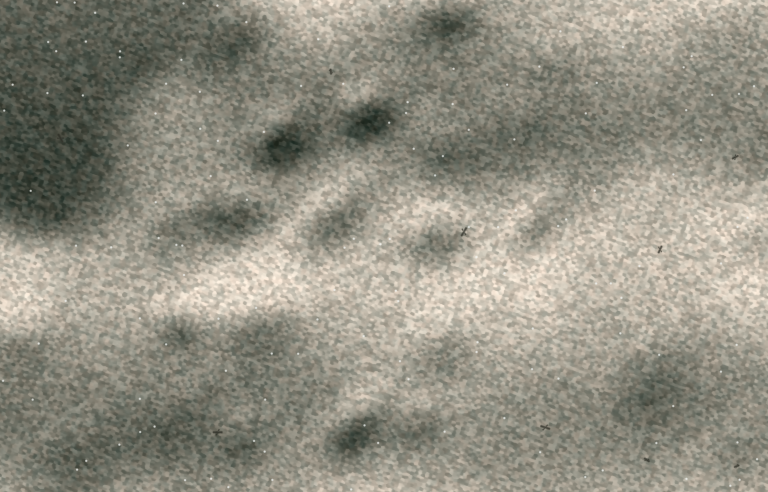
Reproduce this texture procedurally as a WebGL 2 fragment shader.

```glsl
#version 300 es
precision highp float;
// Rippled sand in low raking light: broad bands of light and shade from layered
// sines, scattered hollows with lit crests from a jittered grid, and fine grains
// from smooth cellular noise, with rare glints and dark bits of debris on top.

#define SHADE_COLOR vec3(0.29, 0.31, 0.27)
#define LIGHT_COLOR vec3(0.84, 0.80, 0.74)
#define BASE_TONE 0.66
#define BAND_CONTRAST 0.25
#define BAND_PERIOD 0.62
#define HOLLOW_CELL 0.20
#define HOLLOW_DEPTH 0.66
#define CREST_LIGHT 0.40
#define GRAIN_DENSITY 150.0
#define GRAIN_CONTRAST 0.54
#define GLINT_SHARE 0.030
#define DEBRIS_SHARE 0.16

uniform vec2 u_resolution;
out vec4 outColor;

vec3 hash3(vec2 p) {
    vec3 q = fract(p.xyx * vec3(0.1031, 0.1030, 0.0973));
    q += dot(q, q.yxz + 33.33);
    return fract((q.xxy + q.yzz) * q.zyx);
}

mat2 rotation(float a) {
    float c = cos(a), s = sin(a);
    return mat2(c, s, -s, c);
}

// Smooth cellular noise: tones of nearby jittered points, blended by distance.
float cellular(vec2 p) {
    vec2 cell = floor(p);
    float total = 0.0, weight = 0.0;
    for (int j = -1; j <= 1; j++)
    for (int i = -1; i <= 1; i++) {
        vec2 id = cell + vec2(i, j);
        vec3 h = hash3(id + 71.0);
        vec2 d = id + 0.2 + 0.6 * h.xy - p;
        float w = exp(-5.0 * dot(d, d));
        total += w * h.z;
        weight += w;
    }
    return total / weight - 0.5;
}

// Dark dents, each with a bright crest on its upper left side.
float hollows(vec2 p) {
    vec2 cell = floor(p / HOLLOW_CELL);
    float sum = 0.0;
    for (int j = -1; j <= 1; j++)
    for (int i = -1; i <= 1; i++) {
        vec2 id = cell + vec2(i, j);
        vec3 h = hash3(id + 19.0);
        vec3 k = hash3(id + 143.0);
        vec2 center = (id + 0.15 + 0.7 * h.xy) * HOLLOW_CELL;
        vec2 size = vec2(0.066, 0.046) * mix(0.8, 1.35, k.x);
        mat2 turn = rotation(-0.15 - 0.6 * k.y);
        vec2 dent = turn * (p - center) / size;
        vec2 crest = turn * (p - center - vec2(-0.012, 0.066)) / (size * vec2(1.15, 0.80));
        float cluster = (center.x - 0.68) / 0.45;
        float strength = mix(0.35, 1.0, exp(-cluster * cluster)) * smoothstep(0.0, 0.85, h.z);
        sum += strength * (CREST_LIGHT * exp(-dot(crest, crest))
                         - HOLLOW_DEPTH * exp(-dot(dent, dent)));
    }
    return sum;
}

float segment(vec2 p, vec2 halfSpan) {
    float t = clamp(dot(p, halfSpan) / dot(halfSpan, halfSpan), -1.0, 1.0);
    return length(p - t * halfSpan);
}

// Tiny crossed twigs, kept well inside their cells.
float debris(vec2 p, float pixel) {
    vec2 g = p * 5.0;
    vec3 h = hash3(floor(g) + 307.0);
    vec2 q = (fract(g) - 0.2 - 0.6 * h.xy) / 5.0;
    q = rotation(6.28 * h.x) * q;
    float reach = mix(0.003, 0.010, h.y);
    float d = min(segment(q, vec2(reach, 0.001)) - 0.0020,
                  segment(q, vec2(0.002, reach * 0.7)) - 0.0012);
    return step(h.z, DEBRIS_SHARE) * (1.0 - smoothstep(-pixel, pixel, d));
}

float glints(vec2 p, float pixel) {
    vec2 g = p * 55.0;
    vec3 h = hash3(floor(g) + 503.0);
    float d = length(fract(g) - 0.25 - 0.5 * h.xy) / 55.0;
    return step(h.z, GLINT_SHARE) * (1.0 - smoothstep(0.0005, 0.0028 + pixel * 0.5, d));
}

void main() {
    float pixel = 1.0 / u_resolution.y;
    vec2 p = gl_FragCoord.xy * pixel;
    float swell = cellular(rotation(-0.5) * p * vec2(4.0, 5.0) + 3.0);

    // Broad bands of light and shade
    float warp = 0.035 * sin(5.0 * p.x + 0.8) + 0.025 * sin(9.0 * p.x - 4.0 * p.y);
    float tone = BASE_TONE + BAND_CONTRAST * cos(6.2832 * (p.y - 0.46 + warp) / BAND_PERIOD);
    tone += 0.42 * swell + hollows(p + 0.012 * vec2(sin(17.0 * p.y), sin(14.0 * p.x)));

    // Deep shadow falling across the upper left corner
    float slope = p.x - 0.10 - 0.75 * (p.y - 0.5) + 0.12 * swell;
    float shadow = smoothstep(0.11, -0.08, slope) * smoothstep(0.50, 0.60, p.y + 0.25 * p.x);
    tone = mix(tone, -0.13 + 0.7 * max(p.y - 0.65, 0.0), shadow * 0.95);
    tone = clamp(tone, -0.13, 1.04);

    // Clumps and single grains, softer in the shade
    float clumps = cellular(rotation(0.4) * p * vec2(60.0, 100.0));
    float grain = cellular(rotation(0.35) * p * GRAIN_DENSITY * vec2(0.9, 1.15));
    float tint = cellular(p * GRAIN_DENSITY * 0.6 + 37.0);
    float lit = clamp(tone, 0.0, 1.0);
    tone += 0.14 * clumps + GRAIN_CONTRAST * mix(0.6, 1.0, lit) * grain;

    vec3 color = mix(SHADE_COLOR, LIGHT_COLOR, tone);
    color += 0.03 * tint * vec3(1.0, -0.2, -0.5);
    color = mix(color, vec3(0.18, 0.18, 0.15), 0.75 * debris(p, pixel));
    color = mix(color, vec3(0.95, 0.96, 0.95), 0.75 * glints(p, pixel));
    outColor = vec4(clamp(color, 0.0, 1.0), 1.0);
}
```
